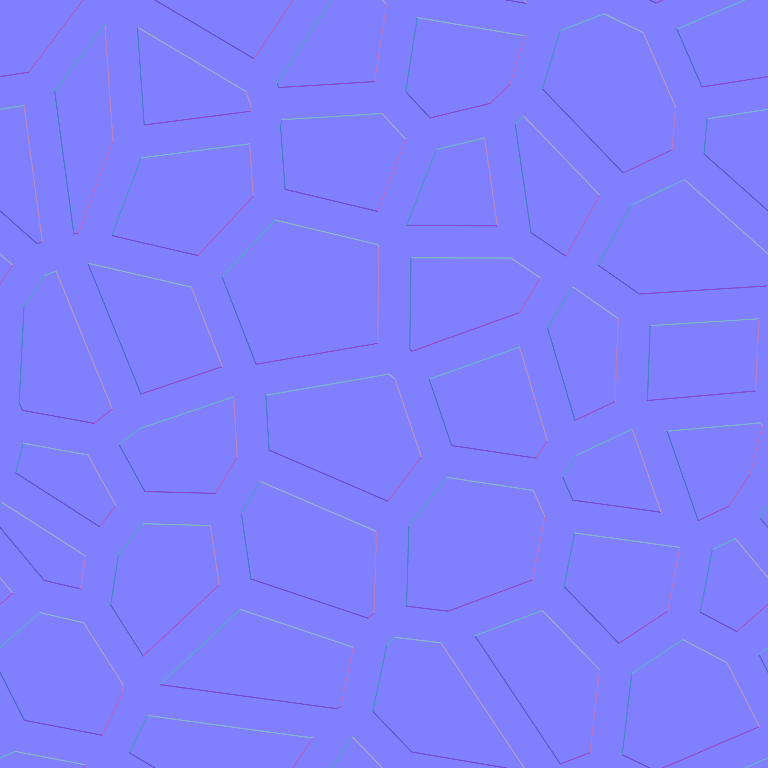
This texture map is drawn by a Shadertoy shader. Its source:

```glsl
// Tangent-space normal map of irregular paving stones with thin, steep rims.

const float GRID = 6.0;          // stones per canvas side, repeats seamlessly
const float JOINT = 0.021;       // half the gap between neighbouring stones
const float RIM_WIDTH = 0.00066; // width of the steep wall around a stone
const float RIM_SLOPE_Z = 0.03;  // upward part of the wall normal
const float FILTER_SIZE = 1.2;   // smoothing footprint in pixels

// Integer hash: one random point in the unit square per lattice cell
vec2 hash22(vec2 cell) {
    uvec2 v = uvec2(ivec2(cell)) * 1664525u + 1013904223u;
    v.x += v.y * 1664525u;
    v.y += v.x * 1664525u;
    v ^= v >> 16u;
    v.x += v.y * 1664525u;
    v.y += v.x * 1664525u;
    v ^= v >> 16u;
    return vec2(v & 0xffffu) / 65535.0;
}

// Position of the seed that belongs to a cell, wrapped for tiling
vec2 seedPoint(vec2 cell, float grid) {
    return cell + hash22(mod(cell, grid));
}

// Distance to the closest Voronoi border (x) and outward direction to it (yz)
vec3 voronoiBorder(vec2 p, float grid) {
    vec2 home = floor(p);
    vec2 nearestCell = home;
    vec2 nearest = vec2(0.0);
    float best = 1e3;
    for (int j = -2; j <= 2; j++)
    for (int i = -2; i <= 2; i++) {
        vec2 cell = home + vec2(i, j);
        vec2 toSeed = seedPoint(cell, grid) - p;
        float d = dot(toSeed, toSeed);
        if (d < best) {
            best = d;
            nearest = toSeed;
            nearestCell = cell;
        }
    }

    vec3 border = vec3(1e3, 0.0, 0.0);
    for (int j = -3; j <= 3; j++)
    for (int i = -3; i <= 3; i++) {
        if (i == 0 && j == 0) continue;
        vec2 toSeed = seedPoint(nearestCell + vec2(i, j), grid) - p;
        vec2 outward = normalize(toSeed - nearest);
        float d = dot(0.5 * (nearest + toSeed), outward);
        if (d < border.x) border = vec3(d, outward);
    }
    return border;
}

// Share of a filter footprint covered by a line at signed distance d
float lineCoverage(float d, float width, float footprint) {
    float overlap = 0.5 * (width + footprint) - abs(d);
    return clamp(overlap, 0.0, min(width, footprint)) / footprint;
}

// Pack a unit normal into a colour
vec3 encodeNormal(vec3 n) {
    return 0.5 + 0.5 * n;
}

void mainImage(out vec4 fragColor, in vec2 fragCoord) {
    float pixel = 1.0 / min(iResolution.x, iResolution.y);
    vec2 uv = fragCoord * pixel;

    vec3 border = voronoiBorder(uv * GRID, GRID);
    float rimDistance = border.x / GRID - JOINT;
    float rim = lineCoverage(rimDistance, RIM_WIDTH, FILTER_SIZE * pixel);

    // Flat faces and joints, with walls leaning away from each stone
    vec3 flatColor = encodeNormal(vec3(0.0, 0.0, 1.0));
    vec3 wall = vec3(border.yz * sqrt(1.0 - RIM_SLOPE_Z * RIM_SLOPE_Z), RIM_SLOPE_Z);
    fragColor = vec4(mix(flatColor, encodeNormal(wall), rim), 1.0);
}
```
